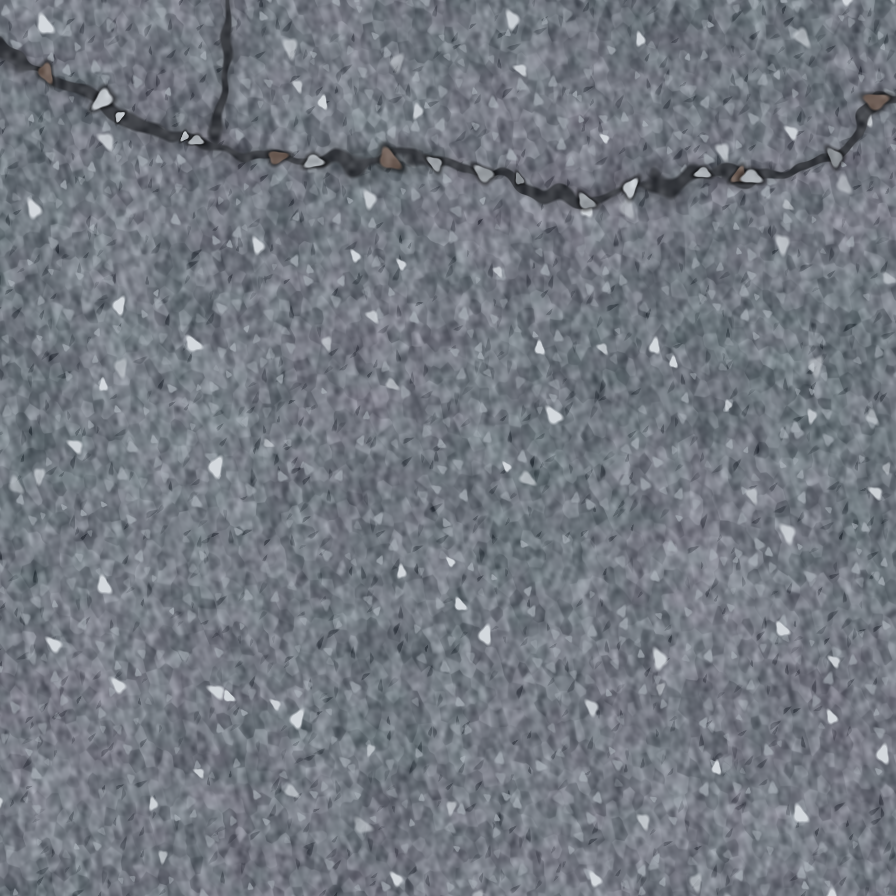
A Shadertoy shader for this texture:

```glsl
// Worn grey asphalt: soft stone facets with relief, pale mineral chips and dark pits.
// A jagged crack with a short side branch crosses the top, holding loose pebbles.
// Facets are a blended Voronoi; chips and pebbles are scattered by hashed cells.

vec2 hash2(vec2 p) {
    vec3 q = fract(p.xyx * vec3(0.1031, 0.1030, 0.0973));
    q += dot(q, q.yzx + 33.33);
    return fract((q.xx + q.yz) * q.zy);
}

float noise(vec2 p) {
    vec2 i = floor(p), f = fract(p);
    f = f * f * (3.0 - 2.0 * f);
    float low = mix(hash2(i).x, hash2(i + vec2(1, 0)).x, f.x);
    float high = mix(hash2(i + vec2(0, 1)).x, hash2(i + vec2(1, 1)).x, f.x);
    return mix(low, high, f.y);
}

vec2 turn(vec2 p, float angle) {
    float c = cos(angle), s = sin(angle);
    return vec2(c * p.x + s * p.y, c * p.y - s * p.x);
}

// Random shade per stone, blended softly at the borders
float facets(vec2 p) {
    vec2 cell = floor(p);
    float sum = 0.0, total = 0.0;
    for (int y = -1; y <= 1; y++)
    for (int x = -1; x <= 1; x++) {
        vec2 id = cell + vec2(x, y);
        vec2 d = p - id - hash2(id + 7.0);
        float weight = exp(-14.0 * dot(d, d));
        sum += weight * hash2(id + 91.0).x;
        total += weight;
    }
    return sum / total;
}

// Irregular three-sided blob; 1.0 is its rim
float blob(vec2 d, vec2 radius, float phase) {
    d /= radius;
    return length(d) * (1.0 + 0.2 * cos(3.0 * atan(d.y, d.x + 1e-5) + phase));
}

// Scattered slivers, each with its own strength
float chips(vec2 p, float density, vec2 radius, float tilt, float seed) {
    vec2 cell = floor(p);
    float cover = 0.0;
    for (int y = -1; y <= 1; y++)
    for (int x = -1; x <= 1; x++) {
        vec2 id = cell + vec2(x, y) + seed;
        vec2 pick = hash2(id), look = hash2(id + 37.0);
        if (pick.x > density) continue;
        vec2 d = p - (id - seed) - hash2(id + 71.0);
        d = turn(d, tilt + 1.4 * (look.x - 0.5));
        float r = blob(d, radius * mix(0.65, 1.35, look.y), 6.28 * pick.y);
        cover = max(cover, smoothstep(1.15, 0.6, r) * mix(0.4, 1.0, pick.y));
    }
    return cover;
}

float crackHeight(float x) {
    float sag = 0.8 + 0.3 * (x - 0.65) * (x - 0.65);
    return sag + 0.05 * smoothstep(0.88, 1.0, x) - 0.02 * exp(-200.0 * (x - 0.68) * (x - 0.68));
}

vec2 jag(vec2 p) {
    vec2 wide = vec2(noise(p * 13.0), noise(p * 13.0 + 40.0)) - 0.5;
    vec2 fine = vec2(noise(p * 48.0 + 9.0), noise(p * 48.0 + 80.0)) - 0.5;
    return 0.035 * wide + 0.017 * fine;
}

void mainImage(out vec4 fragColor, in vec2 fragCoord) {
    vec2 p = fragCoord / iResolution.y;
    vec2 g = turn(p, 0.3) * vec2(1.0, 0.75);

    // Ground: facets, fine grit, relief lit from the upper left
    float tone = 0.477 + 0.15 * (facets(g * 92.0) - 0.5);
    tone += 0.11 * (noise(g * 200.0) - 0.5);
    tone += 0.11 * (noise(g * 125.0) - noise(g * 125.0 + vec2(-0.6, 0.5)));
    tone += 0.05 * (noise(p * 9.0) - 0.5) + 0.05 * (noise(p * 32.0) - 0.5);
    tone -= 0.14 * chips(p * 58.0, 0.32, vec2(0.13, 0.34), -0.5, 300.0);
    vec3 color = tone + vec3(-0.024, -0.003, 0.033);
    color += vec3(0.02, -0.006, 0.008) * (noise(p * 5.0 + 20.0) + noise(p * 45.0) - 1.0);

    // Pale minerals: many dim flecks, fewer bright chips
    float flecks = chips(p * 48.0, 0.34, vec2(0.2, 0.27), 0.3, 100.0);
    color = mix(color, vec3(0.67, 0.70, 0.73), 0.75 * flecks);
    float bright = chips(p * 24.0, 0.14, vec2(0.14, 0.22), 0.35, 200.0);
    color = mix(color, vec3(0.83, 0.85, 0.87), min(1.0, 1.25 * bright));

    // Crack and branch, of changing width
    vec2 q = p + jag(p);
    float height = crackHeight(q.x);
    float gap = abs(q.y - height);
    float side = abs(q.x - 0.247) + 0.002 + max(0.0, height - q.y);
    gap = min(gap, side);
    float width = 0.0015 + 0.010 * noise(p * 24.0 + 60.0);
    color *= 1.0 - 0.2 * smoothstep(0.022, 0.0, gap);
    float depth = smoothstep(width + 0.002, width - 0.002, gap);
    vec3 hollow = vec3(0.13, 0.14, 0.16) + 0.16 * noise(p * 130.0);
    color = mix(color, hollow, 0.94 * depth);

    // Pebbles caught along the crack
    for (int i = 0; i < 18; i++) {
        vec2 r = hash2(vec2(i, 17)), s = hash2(vec2(i, 53));
        float x = (float(i) + r.x) / 18.0;
        vec2 center = vec2(x, crackHeight(x));
        center -= jag(center);
        vec2 d = turn(p - center, 3.0 * s.x);
        float rim = blob(d, vec2(0.7, 1.1) * mix(0.005, 0.013, r.y), 6.28 * s.y);
        vec3 stone = s.y < 0.4 ? vec3(0.43, 0.37, 0.34) : mix(vec3(0.5, 0.52, 0.54), vec3(0.8, 0.82, 0.84), s.x);
        stone += 0.14 * (noise(p * 150.0) - 0.5);
        color *= 1.0 - 0.45 * smoothstep(1.6, 0.9, rim);
        color = mix(color, stone, smoothstep(1.1, 0.75, rim));
    }

    fragColor = vec4(clamp(color, 0.0, 1.0), 1.0);
}
```
